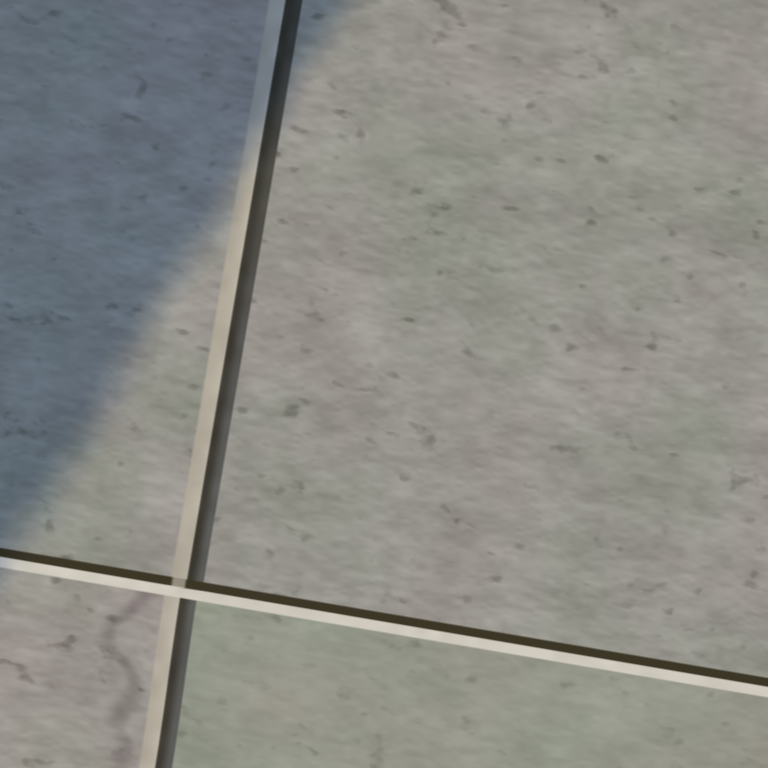
Give the GLSL for this texture, as a Shadertoy shader.

```glsl
// Weathered stone paving: four slabs meeting at tilted joints, with a soft blue shadow.

const vec3 STONE_DARK  = vec3(0.50, 0.49, 0.46);
const vec3 STONE_LIGHT = vec3(0.67, 0.66, 0.63);
const vec3 LIT_BEVEL   = vec3(0.71, 0.68, 0.62);
const vec3 LIT_EDGE    = vec3(0.81, 0.79, 0.74);
const vec3 DEEP_GAP    = vec3(0.24, 0.23, 0.20);
const vec3 GAP_SHEEN   = vec3(0.37, 0.37, 0.36);
const vec3 SHADE_TINT  = vec3(0.65, 0.73, 0.85);

float hash(vec2 p) {
    return fract(sin(dot(p, vec2(127.1, 311.7))) * 43758.5453);
}

float valueNoise(vec2 p) {
    vec2 i = floor(p), f = fract(p);
    f = f * f * (3.0 - 2.0 * f);
    return mix(mix(hash(i), hash(i + vec2(1, 0)), f.x),
               mix(hash(i + vec2(0, 1)), hash(i + vec2(1, 1)), f.x), f.y);
}

float fbm(vec2 p) {
    float sum = 0.0, gain = 0.5;
    for (int i = 0; i < 4; i++) {
        sum += gain * valueNoise(p);
        p = mat2(1.6, 0.5, -0.5, 1.6) * p + 7.3;
        gain *= 0.5;
    }
    return sum / 0.9375;
}

// Signed distance to the line a-b, positive on the left when facing b
float lineSide(vec2 p, vec2 a, vec2 b) {
    vec2 d = normalize(b - a);
    return dot(p - a, vec2(-d.y, d.x));
}

// Soft-edged stripe covering lo < x < hi
float stripe(float x, float lo, float hi, float blur) {
    return smoothstep(lo - blur, lo + blur, x) * (1.0 - smoothstep(hi - blur, hi + blur, x));
}

// Streaky mineral grain; q runs along the joints, slab selects the variation
vec3 stone(vec2 q, vec2 slab) {
    vec2 offset = slab * vec2(17.0, 31.0);
    vec2 warp = 0.012 * vec2(fbm(q * 14.0 + offset), fbm(q * 14.0 + 40.0 + offset));
    vec2 g = q + warp;
    float clouds = fbm(g * vec2(5.0, 7.0) + offset) - 0.5;
    float mottles = fbm(g * vec2(17.0, 26.0) + offset) - 0.5;
    float streaks = valueNoise(g * vec2(42.0, 115.0) + offset) - 0.5;
    float grain = valueNoise(g * vec2(95.0, 210.0) + offset) - 0.5;
    float flecks = smoothstep(0.66, 0.9, fbm(g * vec2(38.0, 60.0) + 90.0 + offset));

    float smoothSlab = slab.x * (1.0 - slab.y);
    float strength = mix(1.0, 0.65, smoothSlab);
    float tone = 0.53 + strength * (0.3 * clouds + 0.5 * mottles + 0.3 * streaks + 0.22 * grain);
    vec3 color = mix(STONE_DARK, STONE_LIGHT, tone) - 0.12 * strength * flecks;

    // Warm and green mineral stains
    float stain = fbm(g * 8.0 + 60.0 + offset) - 0.5;
    color += stain * vec3(0.04, -0.01, 0.02);
    return color + smoothSlab * vec3(-0.012, 0.004, -0.016);
}

// Wavy dark vein following the joint at the given distance
float vein(vec2 q, float center) {
    float bend = 0.09 * (fbm(vec2(q.y * 13.0, 3.0)) - 0.5);
    float width = 0.012 + 0.018 * valueNoise(q * 30.0);
    return 1.0 - smoothstep(0.0, width, abs(q.x - center + bend));
}

void mainImage(out vec4 fragColor, in vec2 fragCoord) {
    vec2 uv = fragCoord / iResolution.xy;
    float blur = max(0.0018, 0.8 / iResolution.y);

    // Distances across the two joints: right of one, above the other
    float across = lineSide(uv, vec2(0.372, 1.0), vec2(0.202, 0.0));
    float above = lineSide(uv, vec2(0.0, 0.275), vec2(1.0, 0.1055));
    float upper = step(0.0, above);
    across += 0.005 * (1.0 - upper) * smoothstep(-0.24, 0.0, above);
    vec2 q = vec2(across, above);
    vec2 slab = vec2(step(0.0, across), upper);

    // Slab faces
    vec3 color = stone(q, slab);
    float lowerLeft = (1.0 - slab.x) * (1.0 - slab.y);
    color -= lowerLeft * vein(q, -0.065) * vec3(0.08, 0.085, 0.075);
    color += lowerLeft * vec3(0.012, 0.0, 0.004);

    // Steep joint: lit bevel beside a dark gap with a soft sheen
    float wear = valueNoise(vec2(across * 60.0, above * 45.0)) - 0.5;
    float bevel = stripe(across, -0.021, 0.001, 1.4 * blur);
    color = mix(color, LIT_BEVEL + 0.06 * wear + 2.0 * (across + 0.01), 0.9 * bevel);
    float sheen = smoothstep(0.004, 0.018, across) * (0.85 - 0.5 * smoothstep(0.1, 0.7, above));
    vec3 gap = mix(DEEP_GAP, GAP_SHEEN, sheen) + 0.04 * wear;
    color = mix(color, gap, stripe(across, 0.0, 0.0215, 1.2 * blur));

    // Shallow joint: thin gap over a bright edge, filled at the crossing
    float crossing = stripe(across, -0.019, -0.001, 0.003);
    float gapLine = stripe(above, 0.0, 0.0115, blur);
    color = mix(color, DEEP_GAP - vec3(0.01, 0.02, 0.05), gapLine * (1.0 - 0.75 * crossing));
    color = mix(color, LIT_EDGE + 0.05 * wear, stripe(above, -0.0135, 0.0, blur));

    // Diagonal shadow with a ragged penumbra
    float ragged = 0.035 * (fbm(uv * 9.0) - 0.5) + 0.012 * (fbm(q * vec2(30.0, 70.0)) - 0.5);
    float shadowSide = lineSide(uv, vec2(0.0, 0.245), vec2(0.456, 1.0)) + ragged;
    float shade = smoothstep(-0.035, 0.04, shadowSide);
    color *= mix(vec3(1.0), SHADE_TINT, shade);

    fragColor = vec4(clamp(color, 0.0, 1.0), 1.0);
}
```
